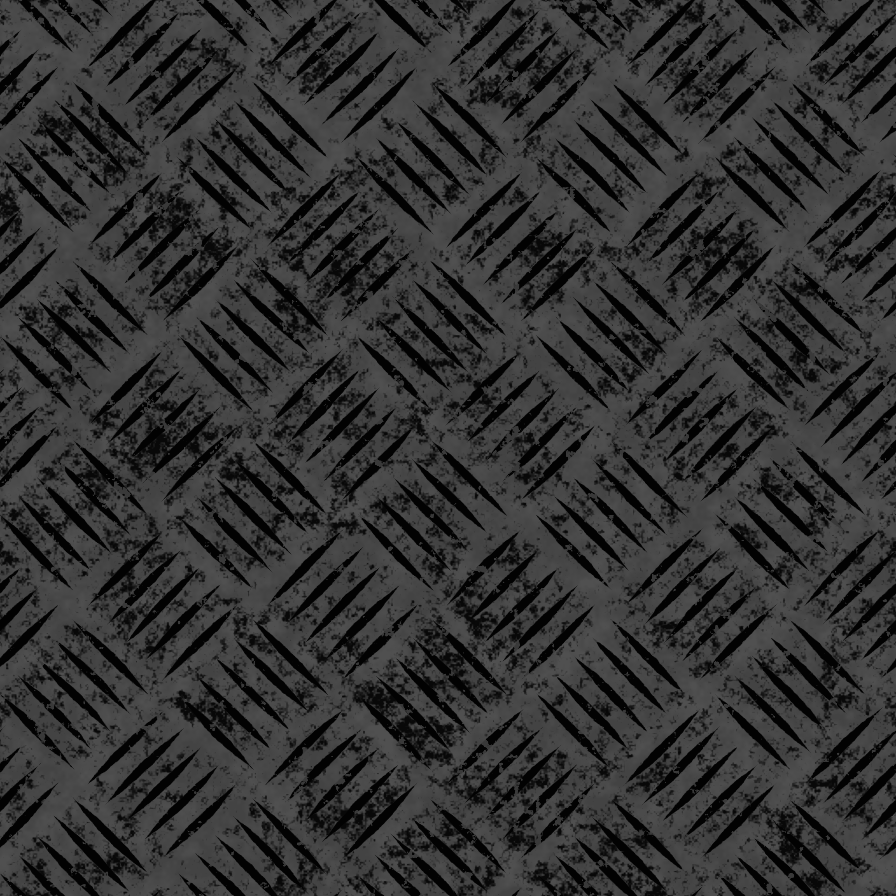
Give the GLSL for this texture, as a Shadertoy shader.

```glsl
// Worn dark tread plate: groups of five pointed bars, leaning alternately
// right and left on a 5 x 5 lattice. Bars are lens-shaped distance fields;
// grime, chips and tone come from wrapping value noise, so the plate tiles.

#define REPEATS 5.0          // lattice periods across and down
#define BAR_SPACING 0.147    // the sizes below are in lattice periods
#define BAR_HALF_LENGTH 0.285
#define BAR_HALF_WIDTH 0.0245
#define EDGE_ROUGHNESS 0.014
#define GRIME_START 0.495
#define GRIME_FULL 0.81
#define CHIP_LEVEL 0.63
#define STEEL_DARK vec3(0.262)
#define STEEL_LIGHT vec3(0.312)
#define BAR_BLACK vec3(0.006)
#define GRIME_BLACK vec3(0.03)

float hash(vec2 cell, float seed) {
    vec3 q = fract(vec3(cell.xyx + seed * 17.3) * vec3(0.1031, 0.1030, 0.0973));
    q += dot(q, q.yzx + 33.33);
    return fract((q.x + q.y) * q.z);
}

// Value noise that wraps after a whole number of cells
float wrapNoise(vec2 uv, float freq, float seed) {
    vec2 p = uv * freq, i = floor(p), f = fract(p);
    f = f * f * (3.0 - 2.0 * f);
    vec2 a = mod(i, freq), b = mod(i + 1.0, freq);
    return mix(mix(hash(a, seed), hash(vec2(b.x, a.y), seed), f.x),
               mix(hash(vec2(a.x, b.y), seed), hash(b, seed), f.x), f.y);
}

float fbm(vec2 uv, float freq, float gain, float seed) {
    float sum = 0.0, total = 0.0, weight = 1.0;
    for (int k = 0; k < 4; k++) {
        sum += weight * wrapNoise(uv, freq, seed + float(k));
        total += weight;
        weight *= gain;
        freq *= 2.0;
    }
    return sum / total;
}

// One family of groups: x = distance to the bars, y = group zone, z = wear
vec3 barGroup(vec2 p, vec2 centre, float lean) {
    vec2 q = p - centre + 0.5;
    float wear = hash(mod(floor(q), REPEATS), 40.0 + lean);
    q = (fract(q) - 0.5) * vec2(1.0, lean);
    float along = (q.x + q.y) * 0.7071;
    float across = (q.x - q.y) * 0.7071;
    float zone = 1.0 - smoothstep(0.24, 0.37, max(abs(along), abs(across) * 0.9));

    float bar = clamp(round(across / BAR_SPACING), -2.0, 2.0);
    float t = along / BAR_HALF_LENGTH;
    float d = abs(across - bar * BAR_SPACING) - BAR_HALF_WIDTH * (1.0 - t * t);
    return vec3(d, zone, wear);
}

void mainImage(out vec4 fragColor, in vec2 fragCoord) {
    vec2 uv = fragCoord / iResolution.xy;
    float pixel = REPEATS / min(iResolution.x, iResolution.y);

    // Noise layers
    float grit = fbm(uv, 64.0, 0.95, 1.0);
    float blotch = fbm(uv, 14.0, 0.7, 11.0);
    float flecks = fbm(uv, 85.0, 0.7, 21.0);
    float tone = fbm(uv, 30.0, 0.8, 31.0);

    // Bars of both leanings, with slightly uneven placement
    vec2 wobble = vec2(wrapNoise(uv, 15.0, 51.0), wrapNoise(uv, 15.0, 52.0)) - 0.5;
    vec2 p = uv * REPEATS + 0.014 * wobble;
    vec3 rising = barGroup(p, vec2(0.91, 0.625), 1.0);
    vec3 falling = barGroup(p, vec2(0.41, 0.125), -1.0);
    vec3 group = rising.x < falling.x ? rising : falling;
    float zone = max(rising.y, falling.y);
    float d = group.x + EDGE_ROUGHNESS * (grit - 0.5);
    float bars = 1.0 - smoothstep(-0.7 * pixel, 0.7 * pixel, d);

    // Steel, paler in the lanes between groups
    float pale = clamp(0.45 + 2.5 * (tone - 0.5) + 0.3 * (0.5 - zone), 0.0, 1.0);
    vec3 color = mix(STEEL_DARK, STEEL_LIGHT, pale);

    // Grime gathers inside groups and leaves a cleaner rim along each bar
    float dirt = grit + 0.4 * (blotch - 0.5) + 0.12 * (zone - 0.55)
               + 0.03 * (group.z - 0.5) * zone;
    dirt -= 0.05 * (1.0 - smoothstep(0.004, 0.03, d));
    color = mix(color, GRIME_BLACK, smoothstep(GRIME_START, GRIME_FULL, dirt));

    // Black bars with chips of bare steel
    float chipLevel = CHIP_LEVEL - 0.05 * (group.z - 0.5) - 0.1 * (blotch - 0.5);
    float chips = smoothstep(chipLevel, chipLevel + 0.08, flecks);
    vec3 barColor = mix(BAR_BLACK, STEEL_DARK, 0.85 * chips);
    color = mix(color, barColor, bars);

    fragColor = vec4(color, 1.0);
}
```
